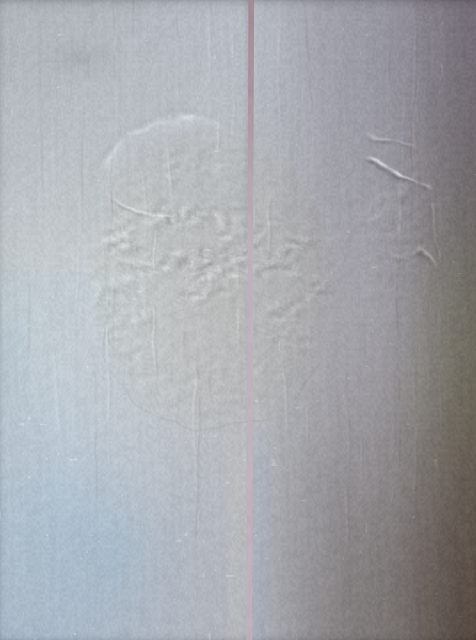
Write a WebGL 2 fragment shader that draws this background.

```glsl
#version 300 es
precision highp float;
// A weathered, pearly painted panel: cool light at left fading to brown shade at right,
// split by a thin pink stripe. Colour columns are blended across the canvas, then
// drips, an embossed oval, wrinkles and canvas grain are laid over them.
uniform vec2 u_resolution;
out vec4 fragColor;

float hash(vec2 p) {
  return fract(sin(dot(p, vec2(127.1, 311.7))) * 43758.5453);
}

float noise(vec2 p) {
  vec2 i = floor(p), f = fract(p);
  f = f * f * (3.0 - 2.0 * f);
  return mix(mix(hash(i), hash(i + vec2(1, 0)), f.x),
             mix(hash(i + vec2(0, 1)), hash(i + vec2(1, 1)), f.x), f.y);
}

float fbm(vec2 p) {
  float sum = 0.0, amp = 0.5;
  for (int i = 0; i < 4; i++) {
    sum += amp * noise(p);
    p = p * 2.1 + 7.3;
    amp *= 0.5;
  }
  return sum;
}

// Vertical blend through three colours
vec3 column(vec3 low, vec3 mid, vec3 high, float y) {
  return mix(mix(low, mid, smoothstep(0.0, 0.55, y)), high, smoothstep(0.5, 1.0, y));
}

float bell(float d, float w) {
  return exp(-d * d / (w * w));
}

// Raised fold from a to b: lit along the top, shaded underneath
float crease(vec2 p, vec2 a, vec2 b, float w) {
  vec2 ab = b - a;
  float len = length(ab);
  float t = dot(p - a, ab) / (len * len);
  float d = dot(p - a, vec2(-ab.y, ab.x)) / len;
  float taper = smoothstep(-0.08, 0.2, t) * (1.0 - smoothstep(0.8, 1.08, t));
  return taper * (bell(d, w) - 0.5 * bell(d + 2.0 * w, 1.3 * w));
}

void main() {
  vec2 uv = gl_FragCoord.xy / u_resolution;
  vec2 p = gl_FragCoord.xy / u_resolution.y;
  float x = uv.x, y = uv.y;

  // Broad colour field
  vec3 edgeL = column(vec3(0.68, 0.73, 0.78), vec3(0.76, 0.785, 0.80), vec3(0.69, 0.71, 0.735), y);
  vec3 centre = column(vec3(0.69, 0.705, 0.74), vec3(0.725, 0.735, 0.75), vec3(0.72, 0.74, 0.77), y);
  vec3 shade = column(vec3(0.50, 0.48, 0.48), vec3(0.635, 0.63, 0.66), vec3(0.61, 0.61, 0.65), y);
  vec3 edgeR = column(vec3(0.34, 0.29, 0.26), vec3(0.43, 0.41, 0.40), vec3(0.45, 0.42, 0.46), y);
  vec3 col = mix(edgeL, centre, smoothstep(0.0, 0.5, x));
  col = mix(col, shade, smoothstep(0.48, 0.78, x));
  col = mix(col, edgeR, smoothstep(0.75, 1.03, x));
  col += 0.04 * bell(x - 0.22, 0.2) * bell(y - 0.38, 0.32);
  col += vec3(0.005, 0.01, -0.025) * bell(x - 1.0, 0.12) * bell(y - 0.42, 0.2);

  // Blue glaze with a soft upper border, and pale bands beside the stripe
  float cloud = fbm(p * vec2(7.0, 5.0));
  float glaze = (1.0 - smoothstep(0.567, 0.58, y)) * (1.0 - smoothstep(0.05, 0.42, x));
  col += vec3(-0.024, -0.004, 0.012) * glaze * (0.4 + cloud);
  float blueSpots = bell(x, 0.05) * bell(y - 0.47, 0.09) + bell(x - 0.2, 0.16) * bell(y - 0.14, 0.12);
  col += vec3(-0.085, -0.035, -0.01) * blueSpots * cloud;
  float lower = 1.0 - smoothstep(0.27, 0.36, y);
  float cream = smoothstep(0.468, 0.484, x) * (1.0 - smoothstep(0.52, 0.525, x));
  float cool = smoothstep(0.53, 0.535, x) * (1.0 - smoothstep(0.55, 0.575, x));
  col += lower * (cream * vec3(0.02, 0.015, -0.005) + cool * vec3(-0.012, 0.0, 0.014));

  // Warm oval stain, fading at its upper right, with a broken uneven rim
  vec2 wobble = vec2(fbm(p * 14.0), fbm(p * 14.0 + 40.0)) - 0.47;
  vec2 warped = p + 0.03 * wobble;
  float oval = (length((warped - vec2(0.33, 0.573)) / vec2(0.202, 0.247)) - 1.0) * 0.22;
  float inside = 1.0 - smoothstep(-0.03, 0.006, oval + 0.01 * smoothstep(0.4, 0.7, y));
  col += inside * vec3(-0.004, -0.006, -0.021);
  float rimGaps = smoothstep(0.25, 0.6, noise(p * 25.0 + 9.0));
  col -= vec3(0.025, 0.03, 0.05) * bell(oval, 0.0017) * rimGaps * (1.0 - smoothstep(0.38, 0.5, y));

  // Patchy embossed wrinkles, densest across the oval's upper half
  vec2 grainPos = warped * vec2(75.0, 100.0);
  float emboss = fbm(grainPos + vec2(-0.3, 0.35)) - fbm(grainPos - vec2(-0.3, 0.35));
  float patches = smoothstep(0.4, 0.65, fbm(p * vec2(16.0, 22.0) + 3.0));
  float rough = inside * (0.025 + 0.15 * patches * bell(y - 0.6, 0.14));
  rough += 0.28 * bell(p.x - 0.28, 0.055) * bell(y - 0.662, 0.016);
  rough += 0.06 * bell(p.x - 0.62, 0.07) * bell(y - 0.66, 0.1);
  col += emboss * (rough + 0.02);

  // Raised arc and crooked folds
  vec2 arc = warped - vec2(0.29, 0.685);
  float rim = length(arc) - 0.133;
  float arcFade = smoothstep(0.0, 0.1, arc.y) * (1.0 - smoothstep(0.02, 0.11, arc.x));
  float relief = 0.55 * arcFade * (bell(rim, 0.004) + 0.4 * bell(rim + 0.01, 0.01) - 0.3 * bell(rim - 0.009, 0.005));
  relief += 0.7 * crease(warped, vec2(0.577, 0.794), vec2(0.651, 0.763), 0.0022);
  relief += 1.5 * crease(warped, vec2(0.577, 0.757), vec2(0.632, 0.721), 0.003);
  relief += 1.2 * crease(warped, vec2(0.618, 0.728), vec2(0.675, 0.701), 0.0025);
  relief += 0.35 * crease(warped, vec2(0.668, 0.707), vec2(0.690, 0.577), 0.0025);
  relief += 0.35 * crease(warped, vec2(0.573, 0.655), vec2(0.638, 0.700), 0.004);
  relief += 0.5 * crease(warped, vec2(0.605, 0.596), vec2(0.656, 0.618), 0.0035);
  relief += 0.8 * crease(warped, vec2(0.645, 0.618), vec2(0.690, 0.572), 0.0028);
  relief += 0.7 * crease(warped, vec2(0.160, 0.689), vec2(0.228, 0.667), 0.002);
  relief += 0.6 * crease(warped, vec2(0.215, 0.669), vec2(0.305, 0.655), 0.0025);
  col += 0.12 * relief * (0.2 + 1.3 * noise(p * 55.0));

  // Thin broken drips: ochre stains and pale ridges, ridges mostly on the oval
  for (int i = 0; i < 48; i++) {
    float k = float(i), kind = hash(vec2(k, 3.0));
    float start = 0.4 + 0.75 * hash(vec2(k, 5.0));
    float end = start - 0.12 - 0.25 * hash(vec2(k, 7.0));
    float path = 0.742 * hash(vec2(k, 1.0));
    path += 0.014 * (noise(vec2(y * 6.0, k)) - 0.5) + 0.004 * (noise(vec2(y * 30.0, k)) - 0.5);
    float span = smoothstep(end, end + 0.03, y) * (1.0 - smoothstep(start - 0.1, start, y));
    float d = p.x - path, w = 0.0012 + 0.001 * kind;
    float drip = span * smoothstep(0.15, 0.7, noise(vec2(k * 9.0, y * 28.0)));
    col += drip * (kind < 0.4 ? vec3(-0.03, -0.035, -0.045) * bell(d, 1.3 * w)
      : vec3(0.025 + 0.02 * inside) * (bell(d, w) - 0.5 * bell(d - 2.0 * w, w)));
  }

  // Fine vertical streaks, canvas grain and worn border
  col += 0.018 * (noise(vec2(p.x * 160.0, y * 12.0)) - 0.5);
  col += 0.045 * (noise(p * vec2(360.0, 260.0)) - 0.5) + 0.02 * (cloud - 0.47);
  col += 0.07 * smoothstep(0.93, 1.0, noise(p * 110.0 + 20.0));
  col -= 0.04 * bell(x - 0.17, 0.06) * bell(y - 0.91, 0.018);
  col *= 1.0 - 0.16 * exp(-(1.0 - y) * 150.0) - 0.08 * exp(-x * 180.0) - 0.1 * exp(-y * 200.0);

  // Pink stripe with a faint shadow beside it
  float offset = p.x - mix(0.3895, 0.3925, y);
  col -= 0.04 * bell(offset + 0.006, 0.004) * smoothstep(0.2, 0.9, y);
  vec3 pink = mix(vec3(0.755, 0.69, 0.74), vec3(0.63, 0.54, 0.58), smoothstep(0.55, 1.0, y));
  pink += 0.03 * (noise(p * vec2(200.0, 70.0)) - 0.5);
  float stripe = 1.0 - smoothstep(0.0035, 0.0052, abs(offset));
  fragColor = vec4(mix(col, pink, stripe * 0.95), 1.0);
}
```
